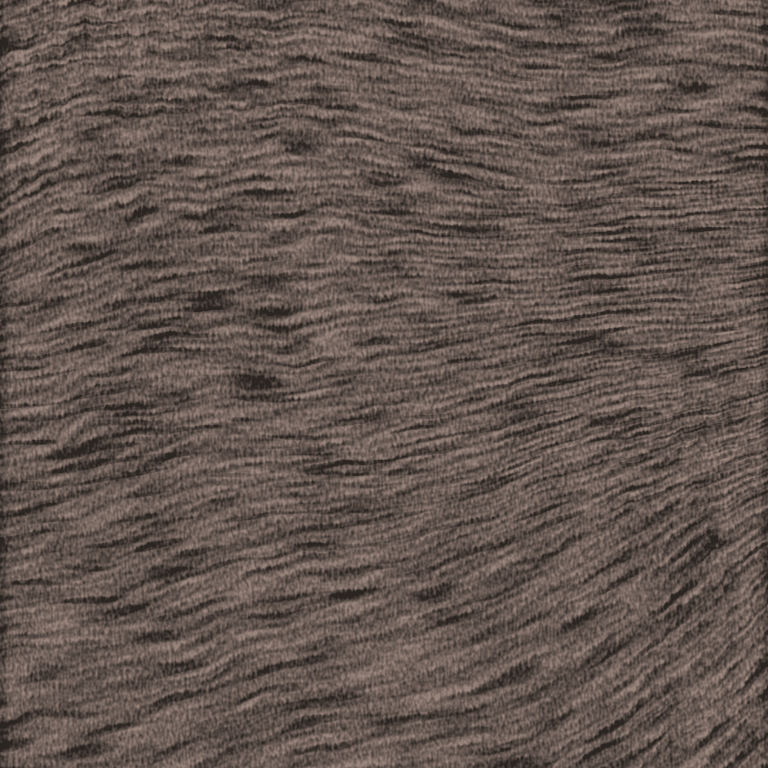
A Shadertoy shader for this texture:

```glsl
// Brown quartersawn wood: dark rippled streaks follow a bent flow field,
// level at the top and rising to the right below. Fine upright fibres
// fray the streaks, and faint upright ribs cross two corners.

float hash(ivec2 cell) {
    uvec2 q = uvec2(cell) * uvec2(1597334673u, 3812015801u);
    uint n = (q.x ^ q.y) * 1597334673u;
    n ^= n >> 15;
    n *= 2246822519u;
    n ^= n >> 13;
    return float(n >> 8) / 16777216.0;
}

float cornerSlope(ivec2 cell, vec2 offset) {
    float angle = 6.2831853 * hash(cell);
    return dot(vec2(cos(angle), sin(angle)), offset);
}

// Gradient noise, centred on zero, with a spread of about 0.4
float noise(vec2 p) {
    ivec2 i = ivec2(floor(p));
    vec2 f = fract(p);
    vec2 u = f * f * f * (f * (f * 6.0 - 15.0) + 10.0);
    float low = mix(cornerSlope(i, f),
                    cornerSlope(i + ivec2(1, 0), f - vec2(1, 0)), u.x);
    float high = mix(cornerSlope(i + ivec2(0, 1), f - vec2(0, 1)),
                     cornerSlope(i + ivec2(1, 1), f - vec2(1, 1)), u.x);
    return 1.6 * mix(low, high, u.y);
}

// Height across the grain: its level lines are the streak directions
float grainHeight(vec2 uv) {
    float lower = smoothstep(0.85, 0.25, uv.y);
    float right = max(uv.x - 0.55, 0.0);
    float left = max(0.28 - uv.x, 0.0);
    float rise = lower * (0.29 * (uv.x - 0.45) + 0.65 * right * right);
    rise -= 0.9 * left * left * smoothstep(0.3, 0.8, uv.y);
    rise -= 0.04 * (1.0 - lower) * uv.x;
    rise += 0.018 * noise(uv * vec2(3.5, 4.0) + 7.0);
    rise += 0.006 * noise(uv * vec2(12.0, 11.0) + 31.0);
    rise += 0.002 * noise(uv * vec2(32.0, 27.0) + 71.0);
    return uv.y - rise;
}

// Long ripples in two sizes, coarser where coarse is 1
float ripples(vec2 p, float coarse) {
    float fine = noise(p * vec2(19.0, 112.0) + 3.0);
    float wide = noise(p * vec2(9.0, 54.0) + 57.0);
    return mix(0.8, 0.5, coarse) * fine + mix(0.45, 0.8, coarse) * wide;
}

void mainImage(out vec4 fragColor, in vec2 fragCoord) {
    vec2 uv = fragCoord / iResolution.xy;

    // Short upright fibres, fine grit, and the ribs in the two corners
    float fibre = noise(vec2(uv.x * 250.0 + 9.0 * uv.y, uv.y * 105.0));
    float grit = noise(uv * vec2(270.0, 215.0) + 400.5);
    float ribs = noise(vec2(uv.x * 64.0 + noise(uv * 6.0), uv.y * 5.0) + 90.0);
    float ribMask = smoothstep(0.65, 0.9, uv.x) * smoothstep(0.65, 0.4, uv.y);
    ribMask += smoothstep(0.6, 0.1, uv.x) * smoothstep(0.6, 0.95, uv.y);
    ribMask = 0.1 + 0.9 * min(ribMask, 1.0);
    float speckle = noise(uv * vec2(80.0, 100.0) + 320.0) * ribMask;

    // Flow coordinates, frayed by the fibres and broken by the ribs
    float height = grainHeight(uv);
    height += 0.0012 * fibre + 0.0035 * ribs * ribMask + 0.002 * speckle;
    vec2 flow = vec2(uv.x + 0.7 * height, height);

    // Ripples with light falling on their upper sides
    float coarse = smoothstep(0.7, 0.15, uv.y + 0.25 * uv.x);
    float ripple = ripples(flow, coarse);
    float relief = ripple - ripples(flow + vec2(0.0, 0.004), coarse);

    // Thin dark streaks, gathered in long patches
    float patches = noise(flow * vec2(5.0, 20.0) + 140.0);
    float streak = noise(flow * vec2(12.0, mix(88.0, 58.0, coarse)) + 200.0);
    streak = smoothstep(0.08, 0.55, streak + 0.2 * patches);

    float tone = 0.575 + 0.24 * ripple + 0.26 * relief - 0.34 * streak;
    tone += 0.25 * fibre + 0.2 * grit - 0.06 * patches;
    tone += 0.13 * ribs * ribMask + 0.15 * speckle;
    tone += 0.04 * noise(uv * 3.0 + 260.0);

    // Worn, darker side edges
    float side = min(uv.x, 1.0 - uv.x);
    tone -= 0.25 * (1.0 - smoothstep(0.0, 0.014, side));

    vec3 darkBrown = vec3(0.170, 0.147, 0.132);
    vec3 paleBrown = vec3(0.600, 0.520, 0.485);
    fragColor = vec4(mix(darkBrown, paleBrown, clamp(tone, 0.0, 1.0)), 1.0);
}
```
